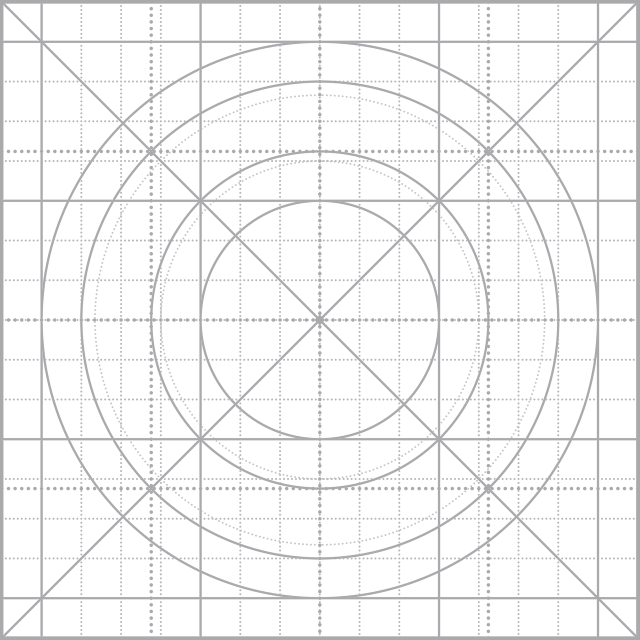
Give the GLSL for this background, as a Shadertoy shader.

```glsl
// Draws a square construction grid: dotted guides, solid guides, rings and diagonals in grey on white.

const vec3 PAPER = vec3(1.0);
const vec3 INK = vec3(0.665, 0.665, 0.68);
const float CELL = 0.0621;        // spacing of the fine grid
const float KEYLINE = 0.2634;     // offset of the bold dotted guides
const float HALF_WIDTH = 0.0018;  // half thickness of solid lines
const float TAU = 6.2831853;

// Signed offset to the nearest multiple of a step
float repeatNear(float x, float stepSize) {
    return x - stepSize * round(x / stepSize);
}

// Smooth coverage of a shape from its signed distance
float cover(float dist, float pixel) {
    return smoothstep(0.65 * pixel, -0.65 * pixel, dist);
}

// Distance to a row of dots, given the offset across and position along it
float dotRow(float across, float along, float spacing, float radius) {
    return length(vec2(across, repeatNear(along, spacing))) - radius;
}

// Distance to a mirrored pair of horizontal and vertical lines
float linePair(vec2 p, float offset) {
    vec2 d = abs(abs(p) - offset);
    return min(d.x, d.y) - HALF_WIDTH;
}

float ring(vec2 p, float radius) {
    return abs(length(p) - radius) - HALF_WIDTH;
}

// Distance to dots spread evenly around a circle
float dotRing(vec2 p, float radius, float spacing, float dotRadius) {
    float count = round(TAU * radius / spacing);
    float arc = atan(p.y, p.x) * radius;
    return dotRow(length(p) - radius, arc, TAU * radius / count, dotRadius);
}

// Fine dots along every grid line
float fineGrid(vec2 p) {
    float spacing = CELL / 10.0;
    float vertical = dotRow(repeatNear(p.x, CELL), p.y, spacing, 0.0015);
    float horizontal = dotRow(repeatNear(p.y, CELL), p.x, spacing, 0.0015);
    return min(vertical, horizontal);
}

// Bold dots along the axes and the keylines
float boldGuides(vec2 p) {
    float spacing = CELL / 6.0;
    vec2 across = min(abs(p), abs(abs(p) - KEYLINE));
    return min(dotRow(across.x, p.y, spacing, 0.0027),
               dotRow(across.y, p.x, spacing, 0.0027));
}

// Solid guides, rings, diagonals, frame and centre mark
float solidShapes(vec2 p) {
    float d = min(linePair(p, 3.0 * CELL), linePair(p, 7.0 * CELL));
    d = min(d, min(ring(p, 3.0 * CELL), ring(p, KEYLINE)));
    d = min(d, min(ring(p, 6.0 * CELL), ring(p, 7.0 * CELL)));
    vec2 q = abs(p);
    float diagonal = abs(q.x - q.y) * 0.70711 - HALF_WIDTH;
    float frame = 0.4943 - max(q.x, q.y);
    float diamond = (q.x + q.y - 0.0085) * 0.70711;
    return min(min(d, diagonal), min(frame, diamond));
}

void mainImage(out vec4 fragColor, in vec2 fragCoord) {
    float side = min(iResolution.x, iResolution.y);
    float pixel = 1.0 / side;
    vec2 p = (fragCoord - 0.5 * iResolution.xy) / side;
    p.x += 0.0003;

    // Faint dotted layers
    float ink = 0.85 * cover(fineGrid(p), pixel);
    float rings = min(dotRing(p, 4.0 * CELL, CELL / 10.0, 0.0014),
                      dotRing(p, 0.3513, CELL / 10.0, 0.0014));
    ink = max(ink, 0.68 * cover(rings, pixel));

    // Strong layers
    ink = max(ink, cover(boldGuides(p), pixel));
    ink = max(ink, cover(solidShapes(p), pixel));

    fragColor = vec4(mix(PAPER, INK, ink), 1.0);
}
```
